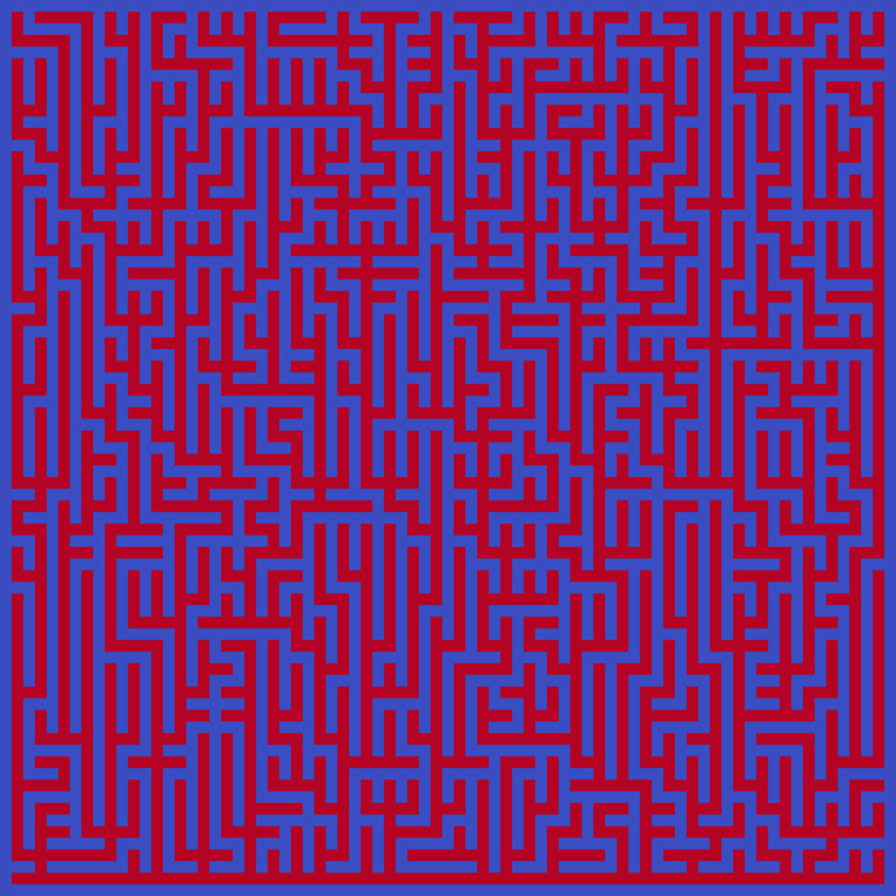
This pattern is drawn by a Shadertoy shader. Its source:

```glsl
const float ROOMS = 38.0;

float hash(vec2 p) {
    return fract(sin(dot(p, vec2(127.1, 311.7))) * 43758.5453);
}

// Is this room joined to its right neighbour? The bottom row is one long hall.
bool opensRight(vec2 room) {
    if (room.x < 0.0 || room.x > ROOMS - 2.0) return false;
    return room.y < 0.5 || hash(room + 3.0) < 0.34;
}

// Sidewinder rule: each horizontal run has exactly one exit downwards.
bool opensDown(vec2 room) {
    float first = room.x, last = room.x;
    for (int i = 0; i < 38; i++) {
        if (!opensRight(vec2(first - 1.0, room.y))) break;
        first--;
    }
    for (int i = 0; i < 38; i++) {
        if (!opensRight(vec2(last, room.y))) break;
        last++;
    }
    float pick = hash(vec2(first, room.y) + 71.0);
    return room.x == first + floor(pick * (last - first + 1.0));
}

// 1 for a corridor cell, 0 for a wall; rooms sit on odd coordinates
float corridor(vec2 cell) {
    if (min(cell.x, cell.y) < 1.0 || max(cell.x, cell.y) > 2.0 * ROOMS - 1.0) return 0.0;
    vec2 odd = mod(cell, 2.0);
    vec2 room = floor((cell - 1.0) / 2.0);
    if (odd.x + odd.y > 1.5) return 1.0;
    if (odd.x + odd.y < 0.5) return 0.0;
    if (odd.y > 0.5) return opensRight(room) ? 1.0 : 0.0;
    return opensDown(room + vec2(0.0, 1.0)) ? 1.0 : 0.0;
}

// Soft step between cell centres with a slight overshoot beside the edge
vec2 crispStep(vec2 f) {
    vec2 d = (f - 0.5) * 6.65;
    return smoothstep(-0.75, 0.75, d) + 0.12 * d * exp(-0.7 * d * d);
}

void mainImage(out vec4 fragColor, in vec2 fragCoord) {
    vec2 p = fragCoord / iResolution.xy * (2.0 * ROOMS + 1.0) - 0.5;
    vec2 cell = floor(p);
    vec2 w = crispStep(fract(p));

    // Blend the four nearest cells
    float low = mix(corridor(cell), corridor(cell + vec2(1, 0)), w.x);
    float high = mix(corridor(cell + vec2(0, 1)), corridor(cell + vec2(1, 1)), w.x);

    vec3 wallBlue = vec3(0.23, 0.30, 0.755);
    vec3 corridorRed = vec3(0.704, 0.016, 0.149);
    vec3 color = mix(wallBlue, corridorRed, mix(low, high, w.y));
    fragColor = vec4(clamp(color, 0.0, 1.0), 1.0);
}
```
